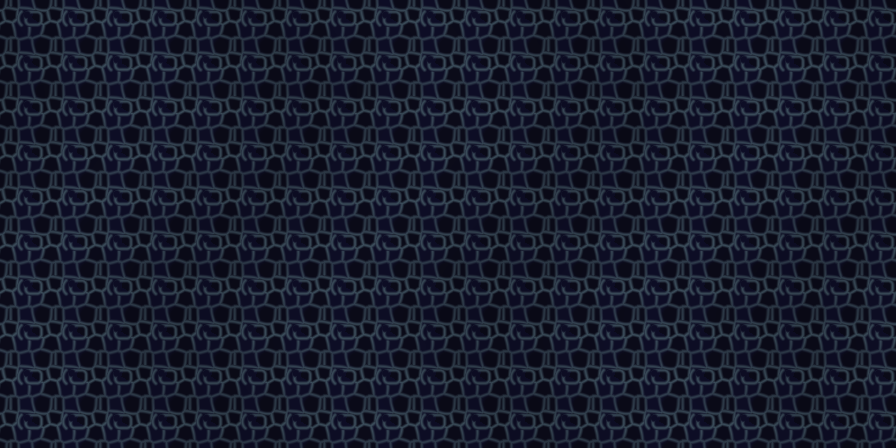
A Shadertoy shader for this pattern:

```glsl
// Dark cobbled mesh: one square tile repeated in a regular grid.
// Each tile holds staggered, wrapped cellular noise whose cell borders form
// soft slate lines around a large hollow, a seam, a bracket and an open loop.

#define TILES_DOWN 10.0
#define CELLS 3.0
#define JITTER 0.70
#define LINE_HALF 0.030
#define LINE_SOFT 0.036
#define WARP 0.008
#define BULGE 0.32
#define ROW_SHADE 0.14
#define DRIFT 0.05
#define LINE_COLOR vec3(0.225, 0.292, 0.342)
#define BLUE_FILL vec3(0.050, 0.050, 0.138)
#define BLACK_FILL vec3(0.038, 0.038, 0.088)

const float TAU = 6.2831853;

vec2 hash2(vec2 p) {
    vec2 k = vec2(dot(p, vec2(127.1, 311.7)), dot(p, vec2(269.5, 183.3)));
    return fract(sin(k) * 43758.55);
}

// Site of a grid cell: rows are staggered by a third, the corner site is fixed.
vec2 cellSite(vec2 cell) {
    vec2 id = mod(cell, CELLS);
    float amount = id.x + id.y < 0.5 ? 0.0 : JITTER;
    return cell + vec2(id.y / CELLS, 0.0) + amount * (hash2(id + 5.0) - 0.5);
}

// x: distance to the nearest cell border in tile units, y: random cell tone.
vec2 cellBorder(vec2 p) {
    vec2 base = floor(p + 0.5);
    vec2 nearCell = base;
    vec2 nearOffset = vec2(8.0);
    for (int j = -2; j <= 2; j++)
    for (int i = -2; i <= 2; i++) {
        vec2 cell = base + vec2(i, j);
        vec2 offset = cellSite(cell) - p;
        if (dot(offset, offset) < dot(nearOffset, nearOffset)) {
            nearOffset = offset;
            nearCell = cell;
        }
    }
    float border = 8.0;
    for (int j = -2; j <= 2; j++)
    for (int i = -2; i <= 2; i++) {
        vec2 offset = cellSite(nearCell + vec2(i, j)) - p;
        vec2 across = offset - nearOffset;
        if (dot(across, across) > 1e-4)
            border = min(border, dot(0.5 * (offset + nearOffset), normalize(across)));
    }
    return vec2(border / CELLS, hash2(mod(nearCell, CELLS) + 9.0).x);
}

// Offset from a center, wrapped to its nearest copy in the tile.
vec2 wrapFrom(vec2 p, vec2 center) {
    return fract(p - center + 0.5) - 0.5;
}

float segmentDistance(vec2 p, vec2 a, vec2 b) {
    vec2 ab = b - a;
    return length(p - a - ab * clamp(dot(p - a, ab) / dot(ab, ab), 0.0, 1.0));
}

// Arc facing left, spanning the given half angle.
float leftArc(vec2 p, float radius, float halfAngle) {
    p = vec2(-p.x, abs(p.y));
    vec2 tip = radius * vec2(cos(halfAngle), sin(halfAngle));
    return atan(p.y, p.x) < halfAngle ? abs(length(p) - radius) : length(p - tip);
}

// Rounded box outline with its upper left part left open.
float openLoop(vec2 p) {
    vec2 q = abs(p) - vec2(0.075, 0.045);
    float outline = abs(length(max(q, 0.0)) + min(max(q.x, q.y), 0.0) - 0.10);
    float gap = 0.12 - length(p - vec2(-0.15, 0.08));
    return max(outline, gap);
}

float lineMask(float d, float pixel) {
    float soft = max(LINE_SOFT, 0.75 * pixel);
    return 1.0 - smoothstep(LINE_HALF - soft, LINE_HALF + soft, d);
}

void mainImage(out vec4 fragColor, in vec2 fragCoord) {
    vec2 grid = fragCoord / iResolution.y * TILES_DOWN;
    vec2 tile = fract(grid);
    float pixel = TILES_DOWN / iResolution.y;

    // Magnify the corner cell into a large hollow and wobble the borders.
    vec2 inHollow = wrapFrom(tile, vec2(0.97, 0.97));
    float bulge = BULGE * exp(-16.0 * dot(inHollow, inHollow));
    vec2 wobble = sin(TAU * (2.0 * tile.yx + vec2(0.1, 0.4)));
    vec2 cells = cellBorder((inHollow * (1.0 - bulge) + WARP * wobble) * CELLS);

    // Clear a pocket among the cells for the bracket and the loop.
    vec2 inPocket = wrapFrom(tile, vec2(0.67, 0.59));
    float outside = smoothstep(0.80, 1.05, length(inPocket / vec2(0.30, 0.20)));
    float line = lineMask(cells.x, pixel) * outside;

    float bracket = leftArc(wrapFrom(tile, vec2(0.61, 0.59)), 0.20, 0.85);
    float loop = openLoop(wrapFrom(tile, vec2(0.75, 0.59)));
    vec2 atSeam = wrapFrom(tile, vec2(0.24, 0.0));
    float seam = min(segmentDistance(atSeam, vec2(0.0, -0.13), vec2(0.0, 0.16)),
                     segmentDistance(atSeam, vec2(0.0, 0.16), vec2(0.10, 0.16)));
    line = max(line, lineMask(min(seam, min(bracket, loop)), pixel));

    // Lines are lightest in the loop row, dimmest in the hollow row.
    line *= 1.0 - ROW_SHADE + ROW_SHADE * cos(TAU * (tile.y - 0.55));

    // Fill tone per cell, darkest in the hollow.
    float dark = 1.0 - smoothstep(0.14, 0.26, length(inHollow));
    vec3 fill = mix(BLUE_FILL, BLACK_FILL, max(dark, smoothstep(0.6, 0.9, cells.y)));

    // Faint slow drift of brightness over the whole cloth.
    float drift = 1.0 + DRIFT * sin(grid.x * 0.9 + 1.3 * sin(grid.y * 0.6));
    fragColor = vec4(mix(fill, LINE_COLOR, line) * drift, 1.0);
}
```
